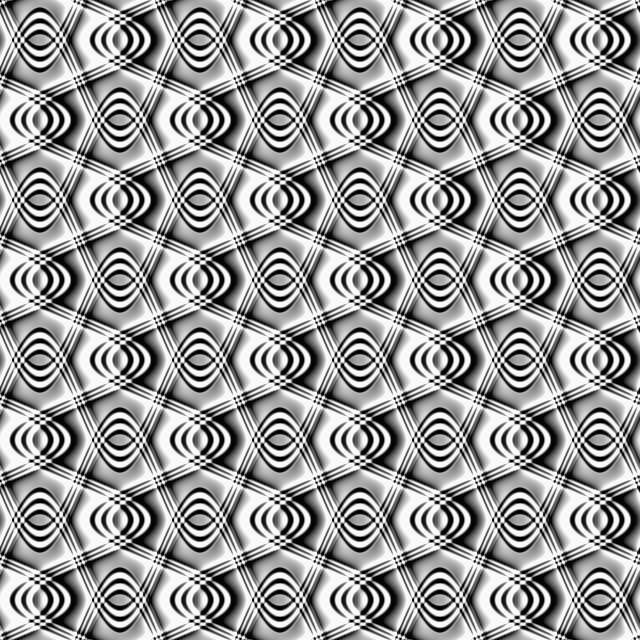
Give the GLSL for this pattern, as a Shadertoy shader.

```glsl
const float TAU = 6.2831853;
const float SWING = 0.37;      // wave amplitude, in repeats
const float SPACING = 0.07;    // gap between the strands of a bundle

float wrapCentered(float d) {
    return d - floor(d + 0.5);
}

// Crisp alternating bands with smoothed edges
float bands(float phase, float blur) {
    return clamp(sin(phase) / max(blur, 0.001), -1.0, 1.0);
}

// Light fading away from a bundle, bright on the left, dark on the right
float glow(float d, float edge) {
    return -sign(d) * exp(-max(abs(d) - edge, 0.0) / 0.055);
}

// Three lit strands whose outer sides melt into the glow
float litBundle(float offset) {
    float blur = fwidth(offset);
    float d = wrapCentered(offset);
    float edge = 1.5 * SPACING;
    float stripes = -bands(TAU * d / SPACING, TAU * blur / SPACING);
    return mix(stripes, glow(d, edge), step(1.25 * SPACING, abs(d)));
}

// Three dark strands, with an outer glow where the wave is steep
float darkBundle(float offset, float steepness) {
    float blur = fwidth(offset);
    float d = wrapCentered(offset);
    float edge = 1.25 * SPACING;
    float stripes = bands(TAU * (d / SPACING - 0.25), TAU * blur / SPACING);
    float outside = smoothstep(-blur, blur, abs(d) - edge);
    return mix(stripes, steepness * glow(d, edge + 0.02), outside);
}

void mainImage(out vec4 fragColor, in vec2 fragCoord) {
    // Four repeats across and down
    vec2 p = 4.0 * fragCoord / iResolution.xy;
    vec2 wave = SWING * sin(TAU * p);
    float slope = cos(TAU * p.x);

    // Mirrored pairs of waves cross into loops on a checkerboard
    float light = 0.0;
    for (int i = 0; i < 2; i++) {
        float side = 1.0 - 2.0 * float(i);
        float across = p.x - 0.25 + 0.25 * side - side * wave.y;
        float down = p.y - 0.25 - 0.25 * side - side * wave.x;
        light += litBundle(across);
        light += darkBundle(down, -side * slope * abs(slope));
    }

    // Opposite lights cancel to the base gray
    float shade = clamp(0.66 + 0.65 * light, 0.01, 0.98);
    fragColor = vec4(vec3(shade), 1.0);
}
```
